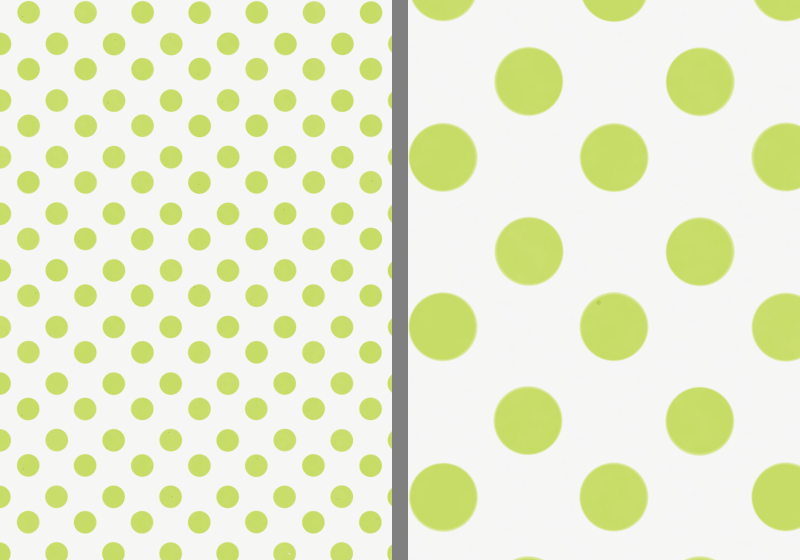
Left, the full canvas; right, a detail of the centre.
Give the GLSL for this pattern, as a Shadertoy shader.

```glsl
// Staggered lime polka dots on off-white paper, like a slightly worn print.
// Two interleaved lattices of discs share one pitch; each disc has a pale rim,
// a slightly misplaced core, faint layered-sine mottling and a rare fleck.

// Lengths are in canvas heights, measured from the top left corner.
const vec2 PITCH = vec2(0.10188, 0.10111);
const vec2 FIRST_DOT = vec2(0.0512, 0.0224);
const vec2 STAGGER = vec2(0.0508, 0.0560);
const float LEAN = 0.0012;
const float RIM_RADIUS = 0.0204;
const float CORE_RADIUS = 0.0196;
const float EDGE_SOFTNESS = 0.0006;
const float PLACE_JITTER = 0.0003;
const float CORE_SHIFT = 0.0005;
const float FLECK_RADIUS = 0.0013;
const float FLECK_CHANCE = 0.14;
const float PALE_FLECK_CHANCE = 0.015;

const vec3 PAPER = vec3(0.963, 0.965, 0.960);
const vec3 LIME = vec3(0.780, 0.862, 0.402);
const vec3 LIGHT_LIME = vec3(0.802, 0.874, 0.445);
const vec3 RIM = vec3(0.850, 0.900, 0.580);
const vec3 DARK_FLECK = vec3(0.66, 0.74, 0.31);

vec2 hash2(vec2 cell) {
    vec3 q = fract(vec3(cell.xyx) * vec3(0.1031, 0.1030, 0.0973));
    q += dot(q, q.yzx + 33.33);
    return fract((q.xx + q.yz) * q.zy);
}

// Layered sines, each octave turned and bent by the one before; about -1 to 1.
float mottle(vec2 p) {
    float sum = 0.0, weight = 0.5;
    vec2 q = p * 190.0;
    for (int i = 0; i < 4; i++) {
        sum += weight * sin(q.x + 1.3 * sin(q.y));
        q = mat2(1.2, 1.5, -1.5, 1.2) * q + sum;
        weight *= 0.6;
    }
    return sum;
}

// Soft coverage of a disc centred on zero.
float disc(vec2 d, float radius, float soft) {
    return 1.0 - smoothstep(radius - soft, radius + soft, length(d));
}

// Paint the nearest dot of one lattice over the colour beneath.
vec3 paintDots(vec3 below, vec2 p, vec2 origin, float seed, float soft) {
    vec2 cell = round((p - origin) / PITCH);
    vec2 id = cell + seed;
    vec2 d = p - origin - cell * PITCH;
    d -= PLACE_JITTER * (2.0 * hash2(id) - 1.0);

    // Ink, with a different tone and core position in every dot
    vec2 shift = CORE_SHIFT * (2.0 * hash2(id + 17.0) - 1.0);
    vec2 chance = hash2(id + 41.0);
    float tone = 0.7 * chance.y - 0.15 + 0.28 * mottle(p);
    vec3 ink = mix(LIME, LIGHT_LIME, clamp(tone, 0.0, 1.0));

    // Rare flecks
    vec2 spot = 0.75 * CORE_RADIUS * (2.0 * hash2(id + 73.0) - 1.0);
    float fleck = disc(d - spot, FLECK_RADIUS, soft);
    ink = mix(ink, DARK_FLECK, 0.55 * fleck * step(chance.x, FLECK_CHANCE));
    ink = mix(ink, PAPER, 0.8 * fleck * step(1.0 - PALE_FLECK_CHANCE, chance.x));

    // Pale rim around the core
    ink = mix(RIM, ink, disc(d - shift, CORE_RADIUS, soft));
    return mix(below, ink, disc(d, RIM_RADIUS, soft));
}

void mainImage(out vec4 fragColor, in vec2 fragCoord) {
    vec2 p = fragCoord / iResolution.y;
    p.y = 1.0 - p.y;
    float soft = max(EDGE_SOFTNESS, 0.7 / iResolution.y);

    // Paper with a barely visible grain
    vec3 color = PAPER + 0.0015 * mottle(p + 3.0);

    // The lattice leans slightly to the left on the way down
    vec2 q = p + vec2(LEAN * p.y, 0.0);
    color = paintDots(color, q, FIRST_DOT, 5.0, soft);
    color = paintDots(color, q, FIRST_DOT + STAGGER, 131.0, soft);
    fragColor = vec4(color, 1.0);
}
```
